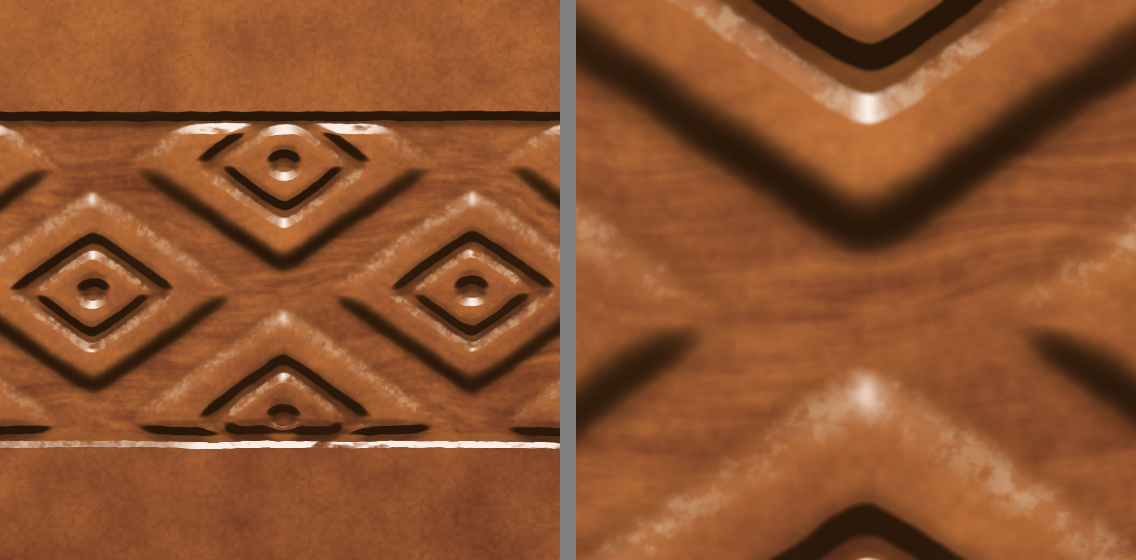
Left, the full canvas; right, a detail of the centre.
Reproduce this pattern procedurally as a WebGL 1 fragment shader.

```glsl
precision highp float;
uniform vec2 u_resolution;

#define PERIOD 0.673
#define ROW_STEP 0.23
#define LATTICE_ORIGIN vec2(0.167, 0.477)
#define DIAMOND_HALF vec2(0.253, 0.175)
#define BAND_BOTTOM 0.207
#define BAND_TOP 0.796
#define RELIEF 0.02
#define GLAZE_DARK vec3(0.14, 0.08, 0.03)
#define GLAZE_BROWN vec3(0.52, 0.28, 0.16)
#define GLAZE_AMBER vec3(0.74, 0.44, 0.22)
#define GLAZE_WORN vec3(0.78, 0.63, 0.49)
#define GLINT vec3(0.98, 0.93, 0.90)

float hash(vec2 p) {
  return fract(sin(dot(p, vec2(12.9898, 78.233))) * 43758.5453);
}

float noise(vec2 p) {
  vec2 i = floor(p), f = fract(p);
  f = f * f * (3.0 - 2.0 * f);
  return mix(mix(hash(i), hash(i + vec2(1.0, 0.0)), f.x),
             mix(hash(i + vec2(0.0, 1.0)), hash(i + 1.0), f.x), f.y);
}

float fbm(vec2 p) {
  float sum = 0.0, gain = 0.5;
  for (int i = 0; i < 4; i++) {
    sum += gain * noise(p);
    p = mat2(1.6, 1.2, -1.2, 1.6) * p + 7.1;
    gain *= 0.5;
  }
  return sum / 0.9375;
}

// Distance between the two nearest cell points: small along crazing lines
float crazing(vec2 p) {
  vec2 cell = floor(p);
  float nearest = 9.0, second = 9.0;
  for (int y = -1; y <= 1; y++) {
    for (int x = -1; x <= 1; x++) {
      vec2 c = cell + vec2(float(x), float(y));
      float d = length(c + vec2(hash(c), hash(c + 31.7)) - p);
      second = min(second, max(nearest, d));
      nearest = min(nearest, d);
    }
  }
  return second - nearest;
}

// Raised frame, sunken groove, inner lozenge and centre pit
float diamondHeight(vec2 d, vec2 halfSize) {
  vec2 rounded = sqrt(d * d + 0.00014) / halfSize;
  float m = rounded.x + rounded.y;
  float fall = smoothstep(0.74, 1.12, m);
  float h = 1.0 - fall * fall;
  h -= 0.8 * smoothstep(0.38, 0.50, m) * (1.0 - smoothstep(0.54, 0.68, m));
  return h - 0.85 * (1.0 - smoothstep(0.012, 0.032, length(d * vec2(0.85, 1.1))));
}

float surfaceHeight(vec2 p) {
  float h = 0.0;
  for (int k = -1; k <= 1; k++) {
    float row = float(k), odd = abs(row);
    float x = (p.x - LATTICE_ORIGIN.x) / PERIOD - 0.5 * odd;
    float column = floor(x + 0.5);
    vec2 jitter = vec2(hash(vec2(column, row + 3.0)), hash(vec2(row, column + 9.0))) - 0.5;
    vec2 d = vec2((x - column) * PERIOD, p.y - LATTICE_ORIGIN.y - row * ROW_STEP);
    vec2 halfSize = DIAMOND_HALF + vec2(0.015, 0.013 - 0.004 * row) * odd;
    h = max(h, diamondHeight(d - 0.008 * jitter, halfSize));
  }
  // Diamonds are cut off just inside the band
  h *= smoothstep(BAND_BOTTOM + 0.015, BAND_BOTTOM + 0.032, p.y);
  h *= 1.0 - smoothstep(BAND_TOP - 0.038, BAND_TOP - 0.014, p.y);
  float border = smoothstep(BAND_TOP - 0.014, BAND_TOP + 0.006, p.y)
               + 1.0 - smoothstep(BAND_BOTTOM - 0.007, BAND_BOTTOM + 0.004, p.y);
  return max(h, border);
}

void main() {
  vec2 uv = gl_FragCoord.xy / u_resolution;
  vec2 p = uv + 0.005 * (vec2(noise(uv * 8.0), noise(uv * 8.0 + 40.0)) - 0.5)
              + 0.005 * (vec2(fbm(uv * 32.0), fbm(uv * 32.0 + 9.0)) - 0.5);

  // Fine slope for the edges, wide taps for soft shade and hollows
  vec2 e = vec2(0.0025, 0.0), w = vec2(0.021, 0.0);
  float h = surfaceHeight(p);
  vec2 slope = RELIEF * vec2(surfaceHeight(p + e.xy) - surfaceHeight(p - e.xy),
                             surfaceHeight(p + e.yx) - surfaceHeight(p - e.yx)) / (2.0 * e.x);
  float above = surfaceHeight(p + w.yx), below = surfaceHeight(p - w.yx);
  float beside = surfaceHeight(p + w.xy) + surfaceHeight(p - w.xy);
  float hollow = max(0.25 * (above + below + beside) - h, 0.0);
  float lit = -slope.y, softLit = below - above;
  float inBand = step(BAND_BOTTOM, p.y) * step(p.y, BAND_TOP);

  // Mottled glaze, brushed in the recess
  float mottle = fbm(uv * 14.0), cloud = fbm(uv * 4.0 + 3.0), grain = fbm(uv * 130.0);
  float brush = fbm(uv * vec2(14.0, 80.0) + 4.0 * noise(uv * 8.0));
  float tone = 0.36 + 0.75 * (mottle - 0.5) + 0.6 * (cloud - 0.5) + 0.5 * (uv.y - 0.5);
  tone += 0.45 * (grain - 0.5);
  tone += inBand * (0.25 * h - 0.04 + 1.1 * (1.0 - 0.7 * h) * (brush - 0.5));
  vec3 color = mix(GLAZE_BROWN, GLAZE_AMBER, clamp(tone, -0.4, 1.1));

  // Fine crazing on the plain borders
  float crack = 1.0 - smoothstep(0.0, 0.06, crazing(uv * 26.0 + 1.6 * fbm(uv * 20.0)));
  color *= 1.0 - 0.08 * crack * (1.0 - inBand) * smoothstep(0.3, 0.6, mottle);

  // Soft shade, pooled hollows, then the deep edge shadows
  float uneven = 0.8 + 0.4 * cloud;
  color = mix(color, GLAZE_DARK, inBand * 0.35 * uneven * smoothstep(0.15, 1.0, -softLit));
  color = mix(color, GLAZE_DARK, inBand * min(0.95 * hollow, 0.65));
  color = mix(color, GLAZE_DARK, min(uneven * smoothstep(0.12, 0.68, -lit), 1.0) * 0.95);

  // Lit and worn upper edges
  float speck = smoothstep(0.42, 0.66, 0.5 * fbm(uv * 60.0) + 0.5 * grain);
  float edge = smoothstep(0.12, 0.7, lit);
  color = mix(color, GLAZE_AMBER, inBand * 0.45 * smoothstep(0.1, 0.9, softLit));
  color = mix(color, GLAZE_WORN, edge * speck * (0.2 + 0.9 * mottle));

  // Glints where the slope faces straight up, fainter along the lower left rim
  float sideways = slope.x / max(lit, 0.05);
  float glint = smoothstep(0.25, 0.7, lit) * exp(-4.5 * sideways * sideways);
  glint *= smoothstep(0.24, 0.5, fbm(uv * vec2(28.0, 60.0) + 5.0));
  float rim = step(p.y, BAND_BOTTOM + 0.01);
  glint *= 1.0 - 0.6 * rim * (1.0 - smoothstep(0.28, 0.36, uv.x));
  color = mix(color, GLINT, glint);

  gl_FragColor = vec4(color, 1.0);
}
```
